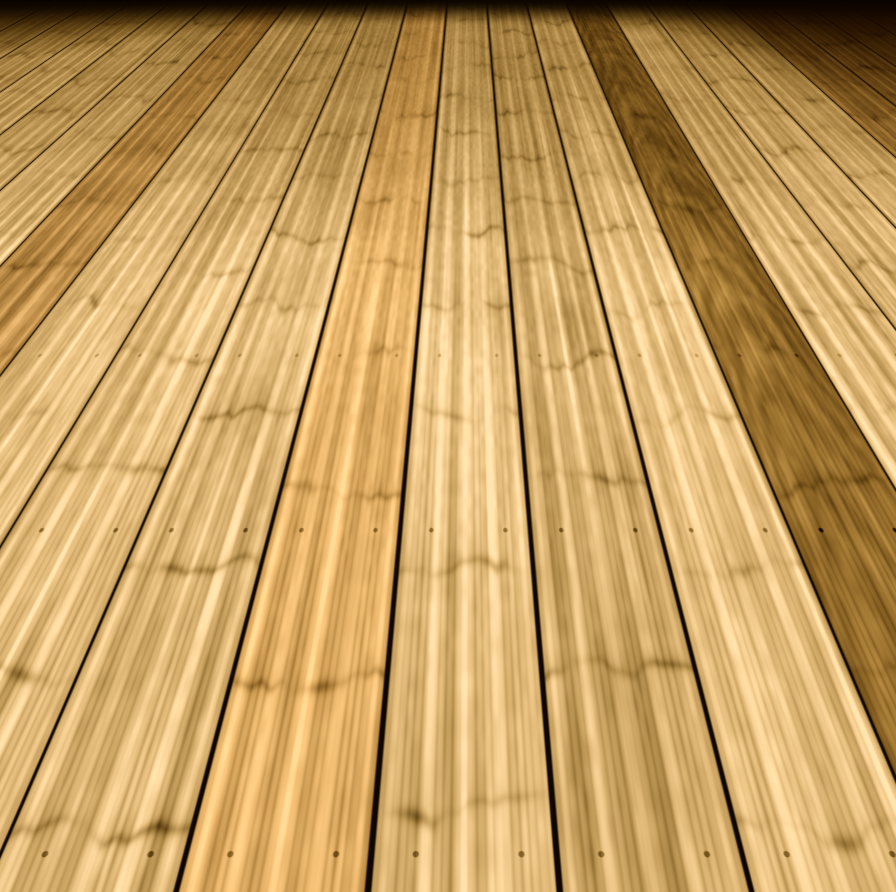
Give the GLSL for this texture, as a WebGL 2 fragment shader.

```glsl
#version 300 es
precision highp float;
uniform vec2 u_resolution;
out vec4 fragColor;

float hash(vec2 p) {
    vec3 q = fract(vec3(p.xyx) * 0.1031);
    q += dot(q, q.yzx + 33.33);
    return fract((q.x + q.y) * q.z);
}

float noise(vec2 p) {
    vec2 i = floor(p), f = fract(p);
    f = f * f * (3.0 - 2.0 * f);
    return mix(mix(hash(i), hash(i + vec2(1, 0)), f.x),
               mix(hash(i + vec2(0, 1)), hash(i + vec2(1, 1)), f.x), f.y);
}

// Dark brown through ochre to pale pine
vec3 woodRamp(float x) {
    x = clamp(x, 0.0, 1.12);
    return vec3(0.09 + 1.0 * x - 0.13 * x * x, 0.03 + 0.78 * x, 0.57 * pow(x, 1.6));
}

// Weathering of each board
float boardTone(float id) {
    float tone = 0.83 + 0.05 * (hash(vec2(id + 40.0, 3.0)) - 0.5);
    if (id == 0.0 || id == 2.0) tone = 0.86;
    if (id == 1.0) tone = 0.77;
    if (id == 3.0) tone = 0.47;
    if (id == -5.0) tone = 0.70;
    if (id > 6.5) tone = 0.58;
    return tone;
}

// Wavy dark bands with a knot in each, repeated along the board
float knots(float across, float depth, float id) {
    float cell = (depth - 0.85 - 0.14 * mod(id, 2.0)) / 0.27;
    float n = floor(cell + 0.5);
    vec2 seed = vec2(id * 7.0 + 90.0, n + 20.0);
    float dz = (cell - n) * 0.27 + 0.03 * (hash(seed) - 0.5);
    vec2 q = vec2(across - 0.2 - 0.6 * hash(seed + 5.0), dz / (0.171 * depth));
    float wave = 0.18 * (noise(vec2(across * 3.5, seed.x + n * 3.0)) - 0.5)
               + 0.06 * (noise(vec2(across * 15.0, seed.x + n)) - 0.5);
    float e = q.y - wave;
    float strength = (0.3 + 0.7 * hash(seed + 9.0)) * noise(vec2(across * 5.0 + n, seed.x + 4.0));
    float band = exp(-e * e * 900.0) * 0.30 + exp(-abs(e) * (e > 0.0 ? 9.0 : 28.0)) * 0.18;
    vec2 k = vec2(q.x * 11.0, e * 20.0);
    return band * strength + 0.24 * exp(-dot(k, k)) * hash(seed + 13.0);
}

// Paired screws in regular rows
float screws(float across, float depth, float width, float px) {
    float dz = mod(depth - 0.824 + 0.176, 0.352) - 0.176;
    vec2 d = vec2((abs(across - 0.525) - 0.285) * width, dz / (depth * depth));
    float r = 0.017 * width;
    return (1.0 - smoothstep(r - px, r + px, length(d))) * smoothstep(0.09, 0.13, width);
}

void main() {
    vec2 uv = gl_FragCoord.xy / u_resolution;
    float down = 1.0 - uv.y;
    float px = 1.0 / u_resolution.x;

    // Perspective floor coordinates
    float width = 0.0436 + 0.1706 * down;
    float depth = 1.0 / (down + 0.256);
    float u = (uv.x - 0.522) / width + 0.52;
    float id = floor(u);
    float across = u - id;
    float near = smoothstep(0.07, 0.19, width);
    float brown = id == 3.0 ? 1.0 : 0.0;

    // Long streaks, fine fibres and soft blotches
    float lane = u + id * 17.0 + 300.0;
    float tone = boardTone(id);
    tone += 0.20 * (noise(vec2(lane * 12.0, depth * 1.2)) - 0.5);
    tone += 0.14 * (noise(vec2(lane * 32.0, depth * 2.5)) - 0.5);
    tone += 0.11 * (noise(vec2(lane * 2.0, depth * 8.0)) - 0.5);
    tone += 0.08 * (noise(vec2(lane * 26.0, depth * 45.0)) - 0.5);

    // Milled ribs and pale ridges
    float ridge = pow(0.5 + 0.5 * cos(6.2832 * (across - 0.5) * 4.7), 3.0);
    tone += (0.15 * ridge - 0.02) * (1.0 - 0.8 * brown);
    float rib = 0.5 + 0.5 * cos(6.2832 * across * 21.0);
    tone -= 0.11 * rib * rib * near * (1.0 - 0.7 * ridge);

    // Arched grain on the brown board
    float arch = sin(60.0 * pow(across - 0.45, 2.0) + depth * 32.0 + 5.0 * noise(vec2(across * 4.0, depth * 8.0)));
    tone += brown * 0.05 * arch;

    tone -= knots(across, depth, id) * (1.0 - 0.4 * brown) * mix(0.55, 1.0, near);
    tone -= 0.36 * screws(across, depth, width, px);

    // Light falling away towards the far edge and its corners
    float side = abs(uv.x - 0.5) * 2.0;
    tone *= mix(0.68, 1.07, smoothstep(-0.02, 0.36, down));
    float corner = 0.03 + 0.05 * side * side + 0.07 * smoothstep(0.7, 1.0, uv.x);
    tone *= smoothstep(-0.004, corner, down);

    // Soft shadow along the board edges
    float edge = min(across, 1.0 - across) * width;
    tone *= 1.0 - 0.36 * exp(-edge / (width * 0.026));

    vec3 color = woodRamp(tone) * smoothstep(-0.02, 0.03, down);
    // Warmer and greyer boards
    if (id == -1.0) color *= vec3(1.02, 0.96, 0.86);
    if (id == -5.0 || id > 6.5) color *= vec3(1.02, 0.96, 0.88);
    if (id == 3.0) color *= vec3(1.02, 0.98, 0.85);

    // Gaps, narrower towards the sides
    float boundary = floor(u + 0.5);
    float gap = width * mix(0.017, 0.007, smoothstep(0.5, 3.5, abs(boundary - 0.5)));
    float soft = max(px, 0.0016);
    color = mix(vec3(0.06, 0.025, 0.0), color, smoothstep(gap - soft, gap + soft, edge));

    fragColor = vec4(color, 1.0);
}
```
